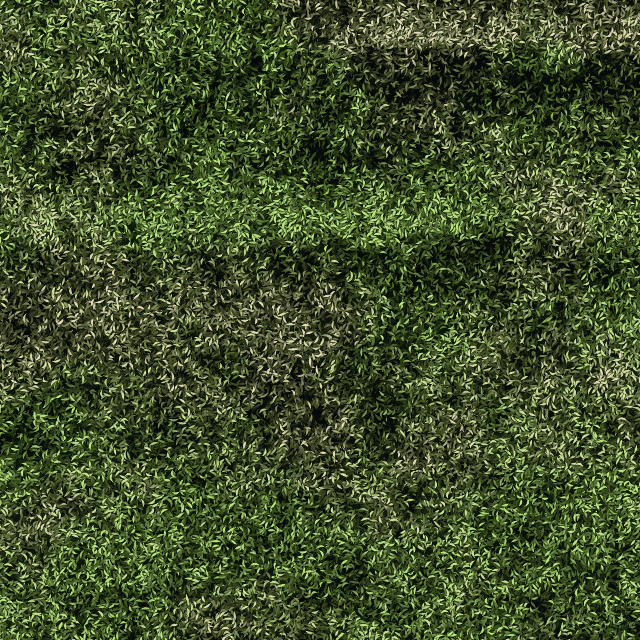
This texture is drawn by a Shadertoy shader. Its source:

```glsl
// Rough turf seen from above: fine curved grass blades over uneven, shadowed ground.

const int LAYERS = 9;
const float CELLS = 70.0;           // blades per canvas height in each layer
const float HALF_LENGTH = 0.0082;
const float HALF_WIDTH = 0.0018;
const float BLADE_TONE = 0.65;
const float BLADE_SPREAD = 1.0;
const float HALO_DARKNESS = 0.24;
const float RELIEF = 1.25;          // strength of the broad light and shade

const vec3 DEEP_SHADOW = vec3(0.02, 0.03, 0.025);
const vec3 DARK_GREEN = vec3(0.05, 0.08, 0.03);
const vec3 OLIVE = vec3(0.18, 0.21, 0.12);
const vec3 MOSS = vec3(0.26, 0.31, 0.14);
const vec3 SAGE = vec3(0.38, 0.42, 0.29);
const vec3 PALE_GREEN = vec3(0.48, 0.53, 0.35);
const vec3 STRAW = vec3(0.68, 0.72, 0.55);
const vec3 GLINT = vec3(0.82, 0.85, 0.68);
const vec3 FRESH_TINT = vec3(0.88, 1.04, 0.74);
const vec3 DRY_TINT = vec3(1.08, 1.0, 1.06);

vec4 hash4(vec3 p) {
    vec4 q = fract(p.xyzx * vec4(0.1031, 0.1030, 0.0973, 0.1099));
    q += dot(q, q.wzxy + 33.33);
    return fract((q.xxyz + q.yzzw) * q.zywx);
}

float noise(vec2 p) {
    vec2 i = floor(p), f = fract(p);
    f = f * f * (3.0 - 2.0 * f);
    float a = hash4(vec3(i, 7.0)).x;
    float b = hash4(vec3(i + vec2(1.0, 0.0), 7.0)).x;
    float c = hash4(vec3(i + vec2(0.0, 1.0), 7.0)).x;
    float d = hash4(vec3(i + 1.0, 7.0)).x;
    return mix(mix(a, b, f.x), mix(c, d, f.x), f.y);
}

// Fractal noise centred on zero
float fbm(vec2 p) {
    float sum = 0.0, gain = 0.5;
    for (int i = 0; i < 4; i++) {
        sum += gain * (noise(p) - 0.5);
        p = mat2(1.6, 1.2, -1.2, 1.6) * p + 17.3;
        gain *= 0.55;
    }
    return sum;
}

// Lit crest above zero height, shadow below it
float ledge(float height, float size) {
    float d = height / size;
    return d * exp(-d * d);
}

// Broad light and shade of the ground
float relief(vec2 p) {
    vec2 w = p + 0.09 * vec2(fbm(p * 5.0 + 3.0), fbm(p * 5.0 + 41.0));
    float upper = smoothstep(0.5, 0.72, p.y);
    float rolls = mix(fbm(vec2(w.x * 4.0, (w.y + 0.55 * w.x) * 8.0) + 20.0),
                      fbm(vec2(w.x * 3.5, w.y * 8.0) + 50.0), upper);
    float light = 0.5 * rolls + 0.25 * fbm(p * 18.0 + 9.0);
    light += 0.32 * ledge(w.y - 0.635 + 0.02 * w.x, 0.05);
    light += 0.45 * ledge(w.y - 0.925 + 0.02 * w.x, 0.04) * smoothstep(0.4, 0.6, p.x);
    float gully = (w.y + 0.8 * w.x - 0.735) / 0.05;
    light -= 0.17 * exp(-gully * gully) * smoothstep(0.16, 0.25, p.x)
           * (1.0 - smoothstep(0.42, 0.52, p.x));
    return light + 0.04 - 0.11 * smoothstep(0.66, 0.76, p.y) * (1.0 - smoothstep(0.88, 0.96, p.y));
}

// Share of dry, greyish grass
float dryness(vec2 p) {
    float corner = smoothstep(0.4, 0.6, p.x) * smoothstep(0.89, 0.95, p.y);
    float leftPatch = exp(-dot((p - vec2(0.06, 0.46)) * vec2(5.0, 6.0), (p - vec2(0.06, 0.46)) * vec2(5.0, 6.0)));
    return smoothstep(-0.2, 0.32, fbm(p * 6.0 + 71.0) + 0.3 * corner + 0.2 * leftPatch);
}

vec3 turfRamp(float t) {
    vec3 c = mix(DEEP_SHADOW, DARK_GREEN, smoothstep(0.0, 0.12, t));
    c = mix(c, OLIVE, clamp((t - 0.12) / 0.20, 0.0, 1.0));
    c = mix(c, MOSS, clamp((t - 0.32) / 0.18, 0.0, 1.0));
    c = mix(c, SAGE, clamp((t - 0.50) / 0.16, 0.0, 1.0));
    c = mix(c, PALE_GREEN, clamp((t - 0.66) / 0.15, 0.0, 1.0));
    c = mix(c, STRAW, clamp((t - 0.81) / 0.14, 0.0, 1.0));
    return mix(c, GLINT, clamp((t - 0.95) / 0.15, 0.0, 1.0));
}

void mainImage(out vec4 fragColor, in vec2 fragCoord) {
    vec2 p = fragCoord / iResolution.y;
    float edge = max(0.0009, 0.6 / iResolution.y);
    float light = RELIEF * relief(p) + 0.5 * (noise(p * 48.0) - 0.5);
    float flow = 0.8 + 2.5 * fbm(p * 9.0 + 13.0);
    float tone = max(0.0, 0.12 + 0.5 * light);
    float bladeDry = 0.5;

    // Blades from the bottom layer to the top one
    for (int layer = 0; layer < LAYERS; layer++) {
        float depth = float(layer) / float(LAYERS - 1);
        vec2 grid = p * CELLS + float(layer) * vec2(0.37, 0.61);
        for (int k = 0; k < 9; k++) {
            vec2 cell = floor(grid) + vec2(k % 3 - 1, k / 3 - 1);
            vec4 h = hash4(vec3(cell + 20.0, float(layer) * 3.7 + 1.0));
            vec2 local = (grid - cell - h.xy) / CELLS;
            float angle = flow + (h.z - 0.5) * 2.8;
            vec2 dir = vec2(cos(angle), sin(angle));
            float u = dot(local, dir) / (HALF_LENGTH * (0.65 + 0.35 * h.x));
            float bend = (h.y - 0.5) * 0.9 * HALF_LENGTH;
            float across = dot(local, vec2(-dir.y, dir.x)) - bend * u * u;
            float d = abs(across) - HALF_WIDTH * (1.0 - u * u);
            float bladeTone = BLADE_TONE + light + (h.w - 0.5) * BLADE_SPREAD + 0.16 * (depth - 0.5);
            tone *= 1.0 - HALO_DARKNESS * smoothstep(0.003, 0.0, d);
            float cover = smoothstep(edge, -edge, d);
            tone = mix(tone, clamp(bladeTone, 0.0, 1.12), cover);
            bladeDry = mix(bladeDry, fract(h.w * 7.0 + h.z), cover);
        }
    }

    // Fresh and dry tints, with cooler shadows
    float dry = clamp(dryness(p) + 0.7 * (bladeDry - 0.5), 0.0, 1.0);
    vec3 color = turfRamp(tone) * mix(FRESH_TINT, DRY_TINT, dry);
    color += vec3(0.0, 0.004, 0.014) * (1.0 - smoothstep(0.0, 0.3, tone));
    fragColor = vec4(clamp(color, 0.0, 1.0), 1.0);
}
```
